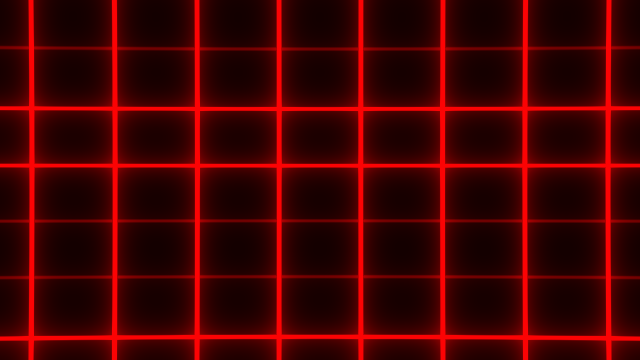
Give the GLSL for this pattern, as a WebGL 2 fragment shader.

```glsl
#version 300 es
precision highp float;

uniform vec2 u_resolution;
out vec4 fragColor;

// Solid core of a line, with a soft edge at least one pixel wide
float core(float dist, float halfWidth) {
    float soft = max(0.0028, 0.75 / u_resolution.y);
    return 1.0 - smoothstep(halfWidth - soft, halfWidth + soft, dist);
}

// Light spilling out from a line
float glow(float dist) {
    return exp(-dist / 0.032);
}

void main() {
    vec2 p = (gl_FragCoord.xy - 0.5 * u_resolution) / u_resolution.y;

    // Slight pincushion bend, stronger along the vertical axis
    vec2 q = p * (1.0 - 0.013 * dot(p, p));
    q.y *= 1.0 - 0.21 * p.y * p.y;

    // Columns: evenly spaced bright lines, lit from both sides of a cell
    float pitch = 0.2267;
    float columnDist = abs(fract(q.x / pitch) - 0.5) * pitch;
    float line = core(columnDist, 0.0062);
    float haze = 0.33 * (glow(columnDist) + glow(pitch - columnDist));

    // Rows: bright and dim lines in alternating pairs, spacing a little uneven
    for (int i = -4; i <= 3; i++) {
        float row = float(i);
        float height = 0.0427 + 0.1543 * row - 0.003 * cos(1.1 * row);
        float lit = 1.0 - step(2.0, mod(row, 4.0));
        float dist = abs(q.y - height);
        line = max(line, core(dist, mix(0.0040, 0.0046, lit)) * mix(0.32, 1.0, lit));
        haze += mix(0.09, 0.28, lit) * glow(dist);
    }

    // Red light on a near-black ground
    float red = min(0.04 + haze + 0.9 * line, 0.99);
    fragColor = vec4(red, vec2(0.012, 0.018) * red * red, 1.0);
}
```
